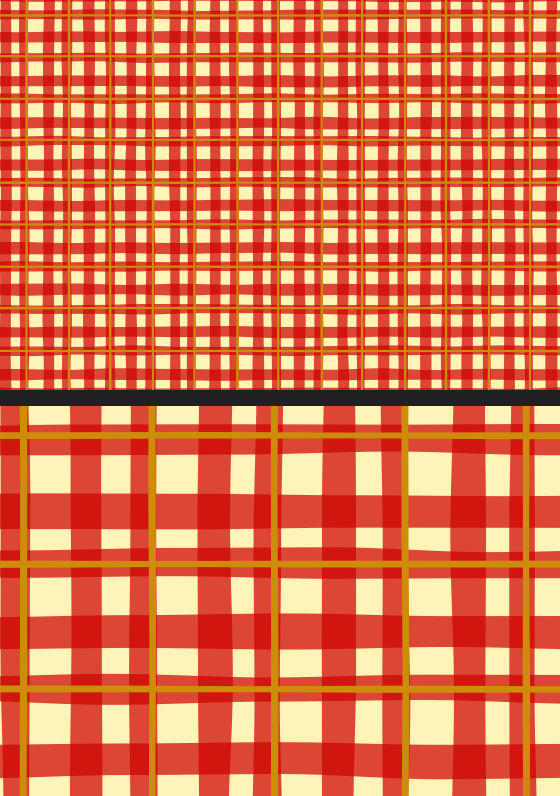
Top, the full canvas; bottom, a detail of the centre.
This pattern is drawn by a WebGL 2 fragment shader. Its source:

```glsl
#version 300 es
precision highp float;

uniform vec2 u_resolution;
out vec4 fragColor;

const float REPEATS_ACROSS = 13.333;
const vec3 CREAM = vec3(1.0, 0.957, 0.722);
const vec3 RED = vec3(0.805, 0.0, 0.0);
const vec3 GOLD = vec3(0.804, 0.553, 0.04);
const float RED_OPACITY = 0.71;

// Widths as fractions of one repeat
const float WIDE = 0.258;
const float NARROW = 0.217;
const float THREAD = 0.054;

float hash(vec2 p) {
    vec3 q = fract(p.xyx * vec3(0.1031, 0.1030, 0.0973));
    q += dot(q, q.yzx + 33.33);
    return fract((q.x + q.y) * q.z);
}

// Smooth one-dimensional noise in -1..1
float wobble(float t, float seed) {
    float cell = floor(t);
    float blend = smoothstep(0.0, 1.0, t - cell);
    return mix(hash(vec2(cell, seed)), hash(vec2(cell + 1.0, seed)), blend) * 2.0 - 1.0;
}

// Coverage of a repeating stripe whose two edges wander separately
float stripe(float across, float along, float centre, float width,
             float drift, float rough, float seed, float pixel) {
    float shifted = across - centre;
    float index = floor(shifted + 0.5);
    float id = seed + index * 2.0;
    float offset = drift * (hash(vec2(id, seed + 7.0)) * 2.0 - 1.0);
    float d = shifted - index - offset;
    float t = along * 0.8 + hash(vec2(seed, id));
    float low = -0.5 * width + rough * wobble(t, id);
    float high = 0.5 * width + rough * wobble(t, id + 1.0);
    return clamp(0.5 + (d - low) / pixel, 0.0, 1.0)
         * clamp(0.5 + (high - d) / pixel, 0.0, 1.0);
}

// Wide and narrow red bands running one way
float redBands(float across, float along, float wideCentre, float narrowCentre,
               float seed, float pixel) {
    float wide = stripe(across, along, wideCentre, WIDE, 0.032, 0.022, seed, pixel);
    float narrow = stripe(across, along, narrowCentre, NARROW, 0.028, 0.022, seed + 100.0, pixel);
    return max(wide, narrow);
}

// Thin gold line, with every other one nudged sideways
float goldThread(float across, float along, float centre, float nudge,
                 float seed, float pixel) {
    float index = floor(across - centre + 0.5);
    float side = mod(index, 2.0) * 2.0 - 1.0;
    return stripe(across - nudge * side, along, centre, THREAD, 0.01, 0.005, seed, pixel);
}

void main() {
    // Repeats counted from the top left corner
    float pixel = REPEATS_ACROSS / u_resolution.x;
    vec2 p = vec2(gl_FragCoord.x, u_resolution.y - gl_FragCoord.y) * pixel;

    // Translucent red weave
    float columns = redBands(p.x, p.y, 0.148, 0.594, 211.0, pixel);
    float rows = redBands(p.y, p.x, 0.901, 0.342, 457.0, pixel);
    vec3 colour = mix(CREAM, RED, RED_OPACITY * columns);
    colour = mix(colour, RED, RED_OPACITY * rows);

    // Gold threads on top
    float upright = goldThread(p.x, p.y, 0.639, 0.012, 701.0, pixel);
    float level = goldThread(p.y, p.x, 0.347, -0.01, 863.0, pixel);
    colour = mix(colour, GOLD, max(upright, level));

    fragColor = vec4(colour, 1.0);
}
```
